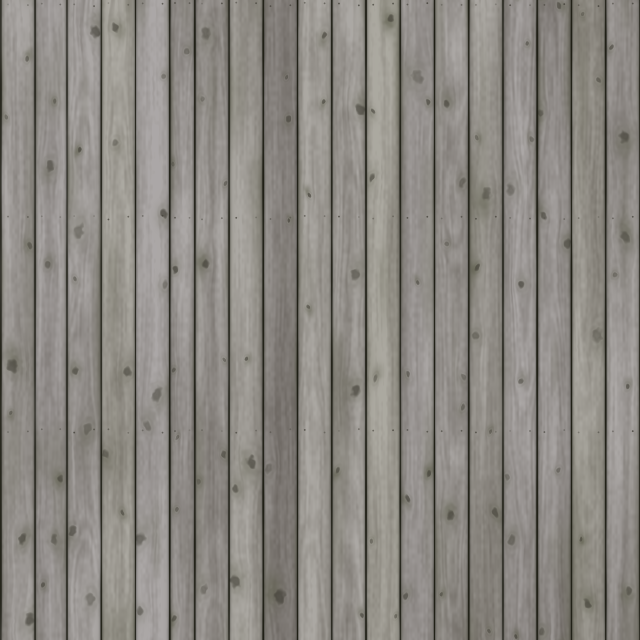
Reproduce this texture procedurally as a Shadertoy shader.

```glsl
#define BOARDS 19
#define PITCH 0.0535
#define SEAM_HALF 0.0009
#define KNOT_CELLS 8.0
#define KNOT_CHANCE 0.82
#define NAIL_ROWS 3.0
#define SHADE vec3(0.50, 0.485, 0.46)
#define PALE vec3(0.65, 0.64, 0.62)
#define ALGAE vec3(0.40, 0.40, 0.33)
#define KNOT vec3(0.24, 0.23, 0.20)
#define GAP vec3(0.12, 0.12, 0.08)

float hash(vec2 p) {
    vec3 q = fract(p.xyx * 0.1031);
    q += dot(q, q.yzx + 33.33);
    return fract((q.x + q.y) * q.z);
}

float noise(vec2 p) {
    vec2 i = floor(p), f = fract(p);
    f = f * f * (3.0 - 2.0 * f);
    return mix(mix(hash(i), hash(i + vec2(1, 0)), f.x),
               mix(hash(i + vec2(0, 1)), hash(i + vec2(1, 1)), f.x), f.y);
}

// Left edge of a board; the second and sixth boards are cut narrower
float seam(float i) {
    return 0.0013 + PITCH * i - 0.0036 * step(2.0, i) - 0.0143 * step(6.0, i);
}

void mainImage(out vec4 fragColor, in vec2 fragCoord) {
    vec2 p = fragCoord / iResolution.xy;
    float aa = 0.7 / min(iResolution.x, iResolution.y);

    // Find the board under this point
    float board = -1.0;
    for (int i = 0; i < BOARDS; i++) board += step(seam(float(i)), p.x);
    float left = seam(board), right = seam(board + 1.0);
    float width = right - left;
    float u = (p.x - left) / width;
    float edge = min(p.x - left, right - p.x);
    float id = mod(board, float(BOARDS)) + 1.0;

    // Knots: dark-rimmed core, stained halo, and grain pushed aside
    float core = 0.0, stain = 0.0, rings = 0.0, grainX = p.x;
    vec2 ragged = vec2(noise(p * 170.0), noise(p * 170.0 + 57.0)) - 0.5;
    for (int k = -1; k <= 1; k++) {
        float cell = floor(p.y * KNOT_CELLS) + float(k);
        vec2 key = vec2(id * 7.0, mod(cell, KNOT_CELLS) * 5.0);
        float present = step(hash(key + 1.3), KNOT_CHANCE);
        float size = hash(key + 2.7);
        float radius = mix(0.0026, 0.0085, size * size);
        vec2 center = vec2(left + width * mix(0.1, 0.9, hash(key + 4.1)),
                           (cell + hash(key + 5.9)) / KNOT_CELLS);
        vec2 d = (p - center) / radius + 0.7 * ragged;
        d.y += d.x * 1.2 * (hash(key + 6.7) - 0.5);
        float dist = length(d * vec2(1.0, 0.75));
        float depth = present * mix(0.45, 1.0, hash(key + 8.3));
        float rim = 0.75 + 0.25 * smoothstep(0.2, 0.8, abs(dist - 0.35));
        core = max(core, depth * rim * (1.0 - smoothstep(0.5, 1.25, dist)));
        rings += present * cos(dist * 5.0) * exp(-0.2 * dist * dist);
        vec2 tail = d + vec2(2.0, 3.0) * (vec2(hash(key + 9.1), hash(key + 3.9)) - 0.5);
        stain += depth * exp(-0.22 * tail.x * tail.x - 0.09 * tail.y * tail.y);
        grainX -= present * 0.75 * d.x * radius * exp(-0.14 * d.x * d.x - 0.03 * d.y * d.y);
    }

    // Long grain: fine fibres, streaks, bands along the board, slow bleaching
    grainX += 0.004 * (noise(vec2(id * 9.0, p.y * 7.0)) - 0.5);
    float fibre = noise(vec2(grainX * 310.0 + id * 31.0, p.y * 14.0));
    float streak = noise(vec2(grainX * 90.0 + id * 17.0, p.y * 2.0));
    float band = noise(vec2(u * 2.2 + id * 13.0, p.y * 1.6));
    float weather = noise(vec2(p.x * 22.0 + id * 13.0, p.y * 5.0));
    float bleach = noise(p * vec2(5.0, 3.0) + 40.0);
    float speckle = noise(p * vec2(240.0, 130.0));

    // Arched growth lines through the middle of some boards
    float s = (grainX - left) / width - mix(0.35, 0.65, hash(vec2(id, 3.0)));
    float rise = hash(vec2(id, 6.0)) < 0.5 ? -4.0 : 4.0;
    float arch = 7.0 * s * s + rise * p.y + 1.6 * noise(vec2(id * 5.0 + s * 2.0, p.y * 9.0));
    float figure = smoothstep(0.25, 0.8, hash(vec2(id, 9.0))) * (1.0 - smoothstep(0.2, 0.5, abs(s)));

    float tone = 0.57 + 0.60 * (hash(vec2(id, 12.0)) - 0.5) + 0.45 * (streak - 0.5)
               + 0.42 * (fibre - 0.5) + 0.65 * (band - 0.5) + 0.30 * (weather - 0.5)
               + 0.55 * (bleach - 0.5) + 0.28 * (speckle - 0.5)
               + 0.16 * figure * cos(9.42 * arch) + 0.10 * rings;
    vec3 color = mix(SHADE, PALE, clamp(tone, -0.4, 1.15));
    color *= mix(vec3(1.0, 1.0, 0.97), vec3(1.0, 0.99, 1.015), hash(vec2(id, 15.0)));

    // Green growth along edges and in loose patches, and knot stains
    float patches = noise(vec2(p.x * 45.0 + id * 3.0, p.y * 7.0));
    float growth = 0.65 * exp(-edge / 0.004) * patches + 0.22 * smoothstep(0.6, 1.0, patches);
    color = mix(color, ALGAE, growth);
    color = mix(color, ALGAE * 0.95, min(0.55 * stain * (0.5 + patches), 0.7));
    color = mix(color, KNOT, core * 0.8);

    // A pair of nails per board in each row
    float row = floor(p.y * NAIL_ROWS - 0.48);
    float side = u < 0.5 ? -1.0 : 1.0;
    vec2 nailKey = vec2(id * 3.0 + side, mod(row, NAIL_ROWS) + 20.0);
    vec2 nail = vec2(left + width * (0.5 + side * 0.29),
                     (row + 0.98) / NAIL_ROWS + 0.006 * (hash(nailKey) - 0.5));
    float nailMask = 1.0 - smoothstep(0.0013 - aa, 0.0013 + aa, length(p - nail));
    color = mix(color, KNOT, nailMask * mix(0.2, 0.8, hash(nailKey + 7.0)));

    // Rounded board edges and the dark gaps between boards
    float gapId = mod(floor(board + u + 0.5), float(BOARDS));
    float gapHalf = SEAM_HALF * (0.5 + 0.5 * hash(vec2(gapId, 30.0))
                  + 0.5 * noise(vec2(gapId * 4.0, p.y * 14.0)));
    color *= 1.0 - 0.4 * exp(-max(edge - gapHalf, 0.0) / 0.0015);
    color = mix(GAP, color, smoothstep(gapHalf - aa, gapHalf + aa, edge));
    fragColor = vec4(color, 1.0);
}
```
